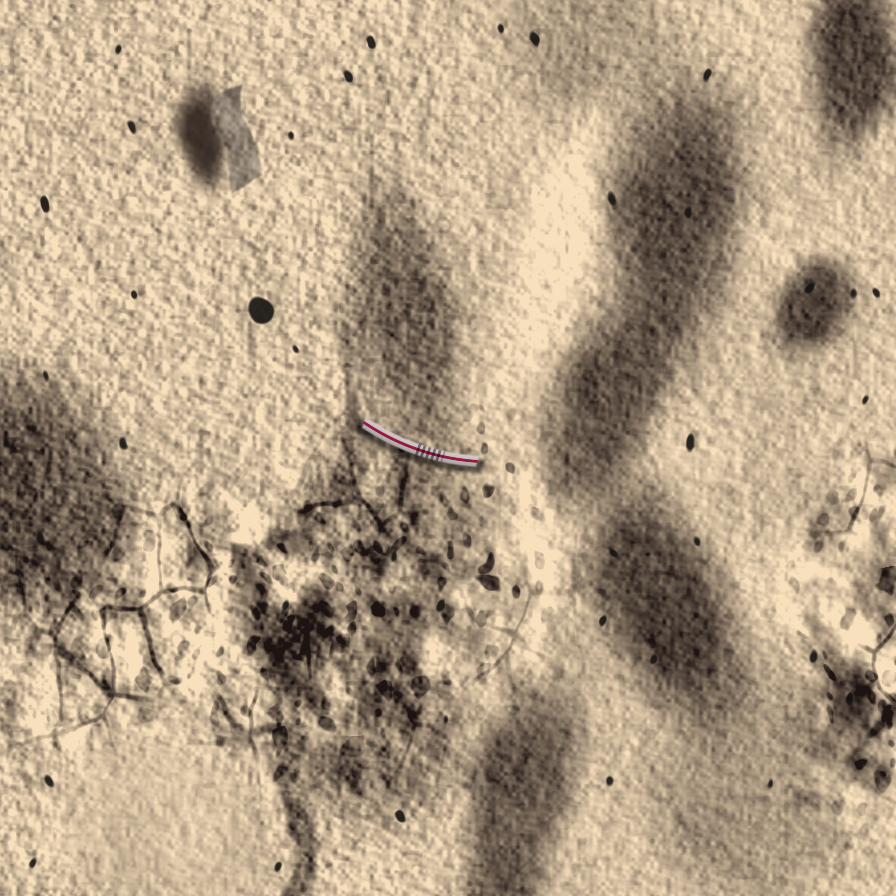
This texture is drawn by a three.js fragment shader. Its source:

```glsl
// Trodden beach sand in low light from the right: soft hollows and ridges,
// grain relief from noise slopes, cracked crust from cell borders, scattered
// pits and dark crumbs, one stone and a striped drinking tube.
#define LIT vec3(0.90, 0.81, 0.68)
#define SHADE vec3(0.17, 0.13, 0.115)
#define BASE_TONE 0.93
#define GRAIN_FREQ 105.0
#define GRAIN_DEPTH 0.62
#define CLOD_FREQ 30.0
#define CRACK_FREQ 13.0
#define WARP 0.05
#define SOFT 0.0025

varying vec2 vUv;

float hash(vec2 p) {
  vec3 q = fract(p.xyx * vec3(0.1031, 0.1030, 0.0973));
  q += dot(q, q.yzx + 33.33);
  return fract((q.x + q.y) * q.z);
}
vec2 hash2(vec2 p) { return vec2(hash(p), hash(p + 71.7)); }

float noise(vec2 p) {
  vec2 i = floor(p), f = fract(p);
  f = f * f * (3.0 - 2.0 * f);
  return mix(mix(hash(i), hash(i + vec2(1, 0)), f.x),
             mix(hash(i + vec2(0, 1)), hash(i + vec2(1, 1)), f.x), f.y);
}
float fbm(vec2 p) {
  float sum = 0.0, amp = 0.5;
  for (int i = 0; i < 4; i++) {
    sum += amp * noise(p);
    p = mat2(1.6, 1.2, -1.2, 1.6) * p + 5.3;
    amp *= 0.5;
  }
  return sum;
}

// Slope of the noise towards the light
float relief(vec2 p) {
  vec2 toLight = vec2(0.45, 0.15);
  return noise(p - toLight) - noise(p + toLight);
}

vec2 turn(vec2 v, float a) {
  float c = cos(a), s = sin(a);
  return vec2(c * v.x + s * v.y, c * v.y - s * v.x);
}

// Soft ellipse; a positive angle leans its top to the left
float pool(vec2 p, vec2 c, vec2 r, float a) {
  return smoothstep(1.3, 0.4, length(turn(p - c, a) / r));
}

// Shadow band outside the lower right edge of a mound
float rim(vec2 p, vec2 c, vec2 r) {
  vec2 q = (p - c) / r;
  float d = length(q);
  return smoothstep(0.97, 1.03, d) * smoothstep(1.3, 1.03, d) * smoothstep(0.1, 0.8, dot(q, vec2(0.8, -0.6)));
}

// Dark lines along irregular cell borders
float cracks(vec2 p) {
  vec2 i = floor(p), f = fract(p);
  float near = 9.0, next = 9.0;
  for (int y = -1; y <= 1; y++)
    for (int x = -1; x <= 1; x++) {
      vec2 o = vec2(x, y);
      float d = length(o + hash2(i + o) - f);
      next = min(next, max(near, d));
      near = min(near, d);
    }
  return smoothstep(0.11, 0.02, next - near);
}

// Ragged specks, at most one in each cell
float specks(vec2 p, float cells, float share, float size) {
  vec2 id = floor(p * cells), rnd = hash2(id + cells);
  vec2 q = turn((fract(p * cells) - 0.35 - 0.3 * rnd) / cells, (rnd.x - 0.5) * 1.4);
  q.x *= 1.7;
  float r = size * (0.5 + 0.5 * rnd.y) * (0.6 + 0.8 * noise(p * 140.0));
  return step(hash(id + 3.1), share) * smoothstep(SOFT, -SOFT, length(q) - r);
}

// Large light and shade of the trodden surface
float duneTone(vec2 p) {
  float t = BASE_TONE - 0.25 * pool(p, vec2(0.65, 0.95), vec2(0.10, 0.08), 0.0);
  t *= 1.0 - 0.72 * pool(p, vec2(0.755, 0.76), vec2(0.075, 0.17), -0.08);
  t *= 1.0 - 0.68 * pool(p, vec2(0.675, 0.55), vec2(0.060, 0.13), -0.45);
  t *= 1.0 - 0.80 * pool(p, vec2(0.745, 0.33), vec2(0.075, 0.15), 0.40);
  t *= 1.0 - 0.78 * pool(p, vec2(0.945, 0.94), vec2(0.055, 0.12), -0.10);
  t *= 1.0 - 0.75 * pool(p, vec2(0.905, 0.65), vec2(0.040, 0.07), -0.55);
  t *= 1.0 - 0.55 * pool(p, vec2(0.455, 0.65), vec2(0.060, 0.16), 0.20);
  t *= 1.0 - 0.72 * pool(p, vec2(0.030, 0.44), vec2(0.110, 0.15), 0.40);
  t *= 1.0 - 0.75 * pool(p, vec2(0.325, 0.28), vec2(0.050, 0.06), 0.30);
  t *= 1.0 - 0.45 * pool(p, vec2(0.420, 0.20), vec2(0.110, 0.13), 0.10);
  t *= 1.0 - 0.38 * pool(p, vec2(0.440, 0.41), vec2(0.110, 0.13), 0.0);
  t *= 1.0 - 0.65 * pool(p, vec2(0.580, 0.10), vec2(0.060, 0.16), -0.20);
  t *= 1.0 - 0.60 * pool(p, vec2(0.950, 0.20), vec2(0.035, 0.08), 0.20);
  t *= 1.0 - 0.30 * pool(p, vec2(0.840, 0.12), vec2(0.110, 0.16), -0.40);
  t += 0.20 * pool(p, vec2(0.610, 0.70), vec2(0.045, 0.20), -0.35);
  t += 0.25 * pool(p, vec2(0.595, 0.36), vec2(0.025, 0.14), 0.05);
  t *= 1.0 - 0.40 * rim(p, vec2(0.25, 0.56), vec2(0.14, 0.17));
  return t * (1.0 - 0.65 * rim(p, vec2(0.20, 0.07), vec2(0.13, 0.13)));
}

void main() {
  vec2 p = vUv;
  vec2 w = p + WARP * (vec2(fbm(p * 9.0), fbm(p * 9.0 + 17.0)) - 0.47);
  float dome = pool(w, vec2(0.18, 0.07), vec2(0.14, 0.13), 0.0);
  float crust = max(pool(w, vec2(0.31, 0.30), vec2(0.34, 0.20), 0.2), pool(w, vec2(0.97, 0.28), vec2(0.10, 0.25), 0.0));
  crust *= 1.0 - dome;

  // Sand: broad shade, grains, clods and cracks
  float tone = duneTone(w) + 0.25 * (fbm(p * 14.0) - 0.47);
  float coarse = mix(0.65, 1.0, smoothstep(0.6, 0.4, p.x)) * (1.0 - 0.5 * dome);
  float grain = 0.5 * relief(p * GRAIN_FREQ) + 0.5 * relief(p * GRAIN_FREQ * 2.1);
  tone += GRAIN_DEPTH * coarse * grain;
  tone -= 0.2 * coarse * smoothstep(0.62, 0.9, noise(p * GRAIN_FREQ * 1.4));
  tone += crust * (0.6 * relief(w * CLOD_FREQ) + 0.35 * relief(w * CLOD_FREQ * 2.0));
  float broken = smoothstep(0.42, 0.58, noise(p * 11.0));
  tone -= 0.55 * crust * broken * cracks(w * CRACK_FREQ * vec2(1.3, 0.9));

  // Pits along the ridge and in the crust
  float pitted = max(crust * 0.7, pool(p, vec2(0.56, 0.40), vec2(0.05, 0.17), 0.1));
  tone -= 0.6 * pitted * max(specks(w, 27.0, 0.5, 0.014), specks(w + 0.37, 40.0, 0.4, 0.009));
  vec3 color = mix(SHADE, LIT, clamp(tone, -0.08, 1.1));

  // Dark crumbs
  float crumbs = max(specks(p, 11.0, 0.16, 0.010), specks(p + 0.53, 17.0, 0.08, 0.008));
  crumbs = max(crumbs, smoothstep(0.017, 0.013, length(w - vec2(0.29, 0.645))));
  color = mix(color, vec3(0.08, 0.075, 0.07), 0.9 * crumbs);

  // Stone with its shadow on the left
  color = mix(color, SHADE, 0.9 * pool(w, vec2(0.222, 0.86), vec2(0.026, 0.060), 0.0));
  vec2 s = abs(turn(w - vec2(0.262, 0.853), 0.18)) - vec2(0.019, 0.055);
  float stone = smoothstep(SOFT, -SOFT, max(s.x, s.y));
  color = mix(color, vec3(0.56, 0.51, 0.45) * (0.55 + 0.9 * fbm(p * 38.0)) + 0.25 * grain, stone);

  // Tube: white with red stripes and a ribbed bend
  vec2 t = turn(p - vec2(0.468, 0.502), -0.33);
  t.y -= 2.0 * t.x * t.x - 0.004;
  float ribbed = smoothstep(0.018, 0.014, abs(t.x - 0.013));
  float span = abs(t.x) - 0.067;
  color *= 1.0 - 0.55 * smoothstep(0.012, 0.004, max(span, abs(t.y + 0.006)));
  vec3 tube = mix(vec3(0.88, 0.85, 0.86), vec3(0.70, 0.12, 0.27), smoothstep(0.0022, 0.0010, abs(t.y)));
  tube *= 0.85 + 15.0 * t.y;
  tube *= 1.0 - 0.45 * ribbed * smoothstep(0.3, 0.7, abs(fract(t.x * 170.0) - 0.5) * 2.0);
  color = mix(color, tube, smoothstep(0.0015, -0.0015, max(span, abs(t.y) - 0.0062)));

  gl_FragColor = vec4(color, 1.0);
}
```
